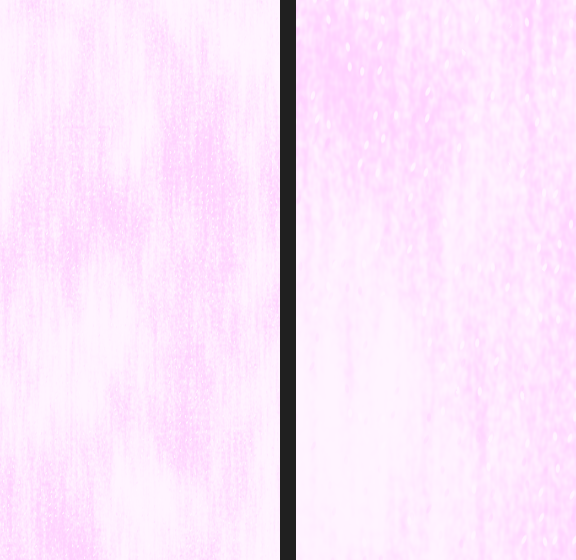
Left: the whole. Right: its middle third, enlarged.
Write a Shadertoy shader that draws this texture.

```glsl
vec2 hash2(vec2 p) {
    vec3 q = fract(p.xyx * vec3(0.1031, 0.1030, 0.0973));
    q += dot(q, q.yzx + 33.33);
    return fract((q.xx + q.yz) * q.zy);
}

float corner(vec2 cell, vec2 offset) {
    float angle = 6.2832 * hash2(cell + 57.0).x;
    return dot(vec2(cos(angle), sin(angle)), offset);
}

float gradientNoise(vec2 p) {
    vec2 i = floor(p), f = fract(p), e = vec2(1, 0);
    vec2 u = f * f * f * (f * (f * 6.0 - 15.0) + 10.0);
    return mix(mix(corner(i, f), corner(i + e, f - e), u.x),
               mix(corner(i + e.yx, f - e.yx), corner(i + 1.0, f - 1.0), u.x), u.y);
}

// Small slanted ellipses, at most one per cell; share is the filled part
float flecks(vec2 p, float share, float seed) {
    vec2 q = p * vec2(52, 34) + seed;
    vec2 cell = floor(q);
    vec2 place = hash2(cell + seed), kind = hash2(cell + seed + 91.0);
    vec2 d = fract(q) - 0.5 - 0.5 * (place - 0.5);
    d.x -= d.y * (kind.x - 0.25) * 0.8;
    float r = length(d / vec2(0.15, 0.21));
    return (1.0 - smoothstep(0.55, 1.15, r)) * step(kind.y, share);
}

void mainImage(out vec4 fragColor, in vec2 fragCoord) {
    vec2 p = fragCoord / iResolution.x;

    // Ragged edges for the washes
    vec2 w = p + vec2(0.012, 0.03) * gradientNoise(p * vec2(38, 22));

    // Broad washes, stretched vertically
    float wash = 0.75 * gradientNoise(w * vec2(3.1, 1.7) + 4.3)
               + 0.48 * gradientNoise(w * vec2(7.5, 3.2) + 11.7)
               + 0.36 * gradientNoise(w * vec2(17, 6) + 23.1);

    // Brushed vertical streaks
    float streak = 0.38 * gradientNoise(p * vec2(58, 3.5) + 31.4)
                 + 0.28 * gradientNoise(p * vec2(120, 9) + 7.9);

    // Fine speckle, stronger where the pigment is dense
    float grain = 0.6 * gradientNoise(p * vec2(95, 55) + 3.6)
                + 0.5 * gradientNoise(p * vec2(190, 105) + 17.2);
    float density = wash + streak + grain * (0.35 + 0.5 * smoothstep(-0.3, 0.3, wash));

    // Pink chips, then pale chips over them
    float dense = smoothstep(-0.25, 0.4, wash);
    density += 0.25 * flecks(p, 0.22, 13.0);
    float green = mix(0.955, 0.82, smoothstep(-0.5, 0.9, density));
    green = mix(green, 0.965, 0.85 * flecks(p, 0.08 + 0.34 * dense, 140.0));

    fragColor = vec4(1.0, green, 1.0, 1.0);
}
```
